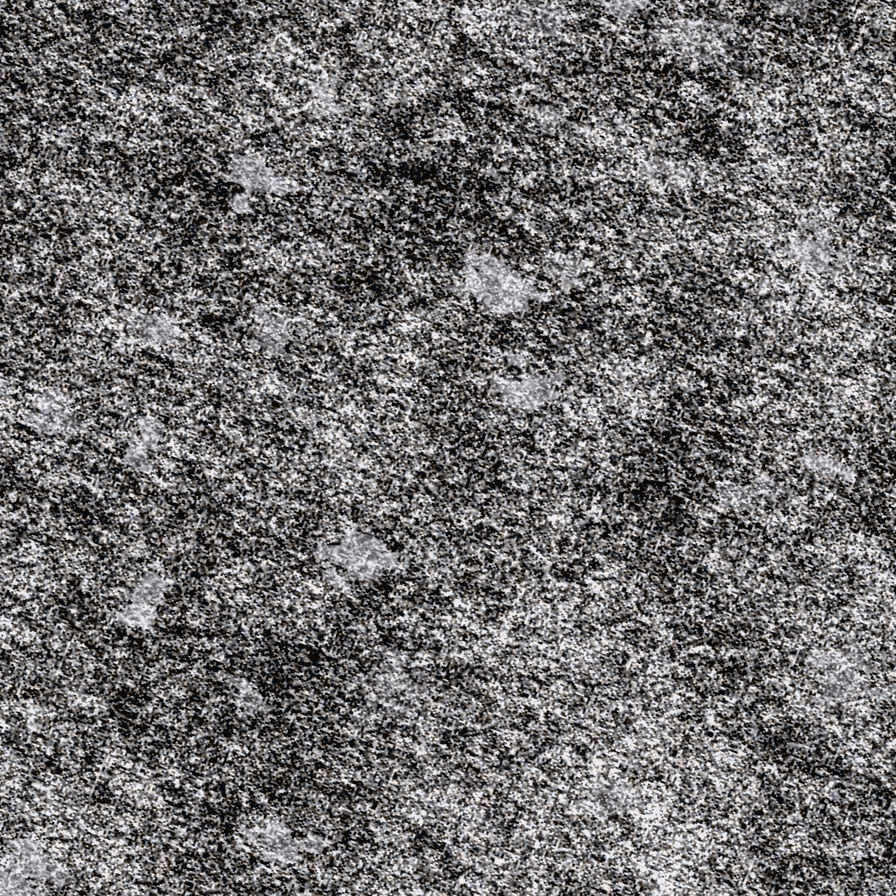
Write a Shadertoy shader that draws this texture.

```glsl
// Weathered grey granite: sharp slanted grain, broad dark stains and pale ragged flecks.

float hash(vec2 p) {
    vec3 q = fract(vec3(p.xyx) * 0.1031);
    q += dot(q, q.yzx + 33.33);
    return fract((q.x + q.y) * q.z);
}

// Value noise centred on zero
float noise(vec2 p) {
    vec2 cell = floor(p), f = fract(p);
    f = f * f * (3.0 - 2.0 * f);
    float low = mix(hash(cell), hash(cell + vec2(1, 0)), f.x);
    float high = mix(hash(cell + vec2(0, 1)), hash(cell + vec2(1, 1)), f.x);
    return mix(low, high, f.y) - 0.5;
}

// Coverage of the pale flecks, scattered one per cell at most
float flecks(vec2 p, vec2 slanted) {
    float ragged = 0.045 * noise(slanted * vec2(32, 65) + 11.0)
                 + 0.032 * noise(slanted * vec2(85, 170) + 47.0);
    vec2 home = floor(p * 8.0);
    float cover = 0.0;
    for (int y = -1; y <= 1; y++) {
        for (int x = -1; x <= 1; x++) {
            vec2 cell = home + vec2(x, y) + 20.0;
            vec2 centre = (cell - 20.0 + vec2(hash(cell + 3.1), hash(cell + 7.7))) / 8.0;
            float radius = mix(0.012, 0.034, hash(cell + 15.3));
            float dist = length((p - centre) * vec2(0.85, 1.2)) - radius + ragged;
            float present = step(0.6, hash(cell + 29.9));
            float strength = mix(0.45, 0.9, hash(cell + 41.2));
            cover = max(cover, present * strength * (1.0 - smoothstep(-0.006, 0.005, dist)));
        }
    }
    return cover;
}

void mainImage(out vec4 fragColor, in vec2 fragCoord) {
    vec2 p = fragCoord / iResolution.y;

    // Axes along and across the grain, which falls to the right
    vec2 slanted = vec2(dot(p, vec2(0.93, -0.37)), dot(p, vec2(0.37, 0.93))) + 2.0;

    // Broad stains, then streaks, then sharp grain
    float stains = 0.27 * noise(p * 4.0 + 5.0) + 0.19 * noise(p * 9.0 + 31.0)
                 + 0.17 * noise(slanted * vec2(16, 28));
    float streaks = 0.34 * noise(slanted * vec2(48, 95))
                  + 0.56 * noise(slanted * vec2(125, 245) + 9.0);
    float grain = 1.08 * noise(slanted * vec2(400, 490) + 70.0);
    float tone = 0.41 + stains + streaks + grain;

    // Flecks are paler and calmer than the stone around them
    float fleck = flecks(p, slanted);
    tone = mix(tone, 0.69 + 0.5 * (streaks + grain), fleck);
    tone = clamp(tone, 0.035, 0.93);

    // Warm shadows, cool highlights and faint coloured speckle
    vec3 color = tone * mix(vec3(1.06, 0.99, 0.97), vec3(1.0, 0.99, 1.0), smoothstep(0.05, 0.65, tone));
    float speckle = noise(slanted * vec2(260, 310) + 123.0);
    color += 0.06 * speckle * vec3(1.0, 0.1, -1.0) * (1.0 - fleck);
    color += 0.015 * fleck * vec3(-0.5, -0.2, 1.0);

    fragColor = vec4(clamp(color, 0.0, 1.0), 1.0);
}
```
